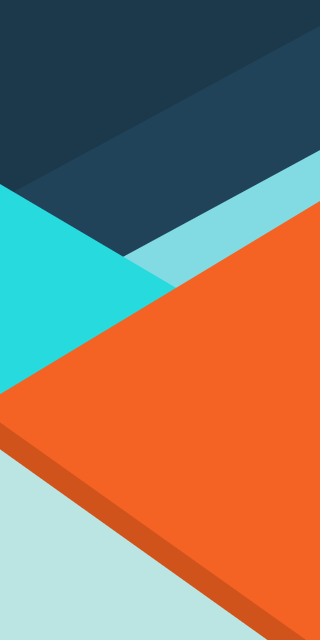
A Shadertoy shader for this background:

```glsl
// Flat layered paper: broad diagonal sheets in navy, aqua, orange and mint.
// Each sheet is a half-plane below a sloped edge, painted from back to front,
// with edges smoothed by their signed distance over one pixel.

// Canvas units: x runs 0..1, y runs 0..2 from the lower left
const vec2 CANVAS = vec2(1.0, 2.0);

// Sheet colours
const vec3 NAVY   = vec3(0.110, 0.224, 0.294);
const vec3 SLATE  = vec3(0.125, 0.263, 0.349);
const vec3 SKY    = vec3(0.510, 0.859, 0.886);
const vec3 CYAN   = vec3(0.149, 0.855, 0.871);
const vec3 ORANGE = vec3(0.957, 0.384, 0.141);
const vec3 RUST   = vec3(0.812, 0.325, 0.106);
const vec3 MINT   = vec3(0.733, 0.898, 0.886);

// Upper edges: height at the left side, slope
const vec2 SLATE_EDGE  = vec2(1.377, 0.542);
const vec2 SKY_EDGE    = vec2(0.989, 0.542);
const vec2 CYAN_EDGE   = vec2(1.425, -0.590);
const vec2 ORANGE_EDGE = vec2(0.768, 0.604);
const vec2 RUST_EDGE   = vec2(0.680, -0.711);
const vec2 MINT_EDGE   = vec2(0.596, -0.713);

// Signed distance to a sloped edge, negative below it
float edgeDistance(vec2 p, vec2 edge) {
    return (p.y - edge.x - edge.y * p.x) * inversesqrt(1.0 + edge.y * edge.y);
}

// Lay a sheet over the colour beneath it
vec3 paintBelow(vec3 under, vec3 sheet, vec2 p, vec2 edge, float pixel) {
    float coverage = clamp(0.5 - edgeDistance(p, edge) / pixel, 0.0, 1.0);
    return mix(under, sheet, coverage);
}

void mainImage(out vec4 fragColor, in vec2 fragCoord) {
    vec2 p = fragCoord / iResolution.xy * CANVAS;
    float pixel = max(CANVAS.x / iResolution.x, CANVAS.y / iResolution.y);

    // Dark backdrop and its rising bands
    vec3 color = paintBelow(NAVY, SLATE, p, SLATE_EDGE, pixel);
    color = paintBelow(color, SKY, p, SKY_EDGE, pixel);

    // Cyan wedge from the left, then the large orange sheet
    color = paintBelow(color, CYAN, p, CYAN_EDGE, pixel);
    color = paintBelow(color, ORANGE, p, ORANGE_EDGE, pixel);

    // Shaded rim of the orange sheet and the mint corner
    color = paintBelow(color, RUST, p, RUST_EDGE, pixel);
    color = paintBelow(color, MINT, p, MINT_EDGE, pixel);

    fragColor = vec4(color, 1.0);
}
```
